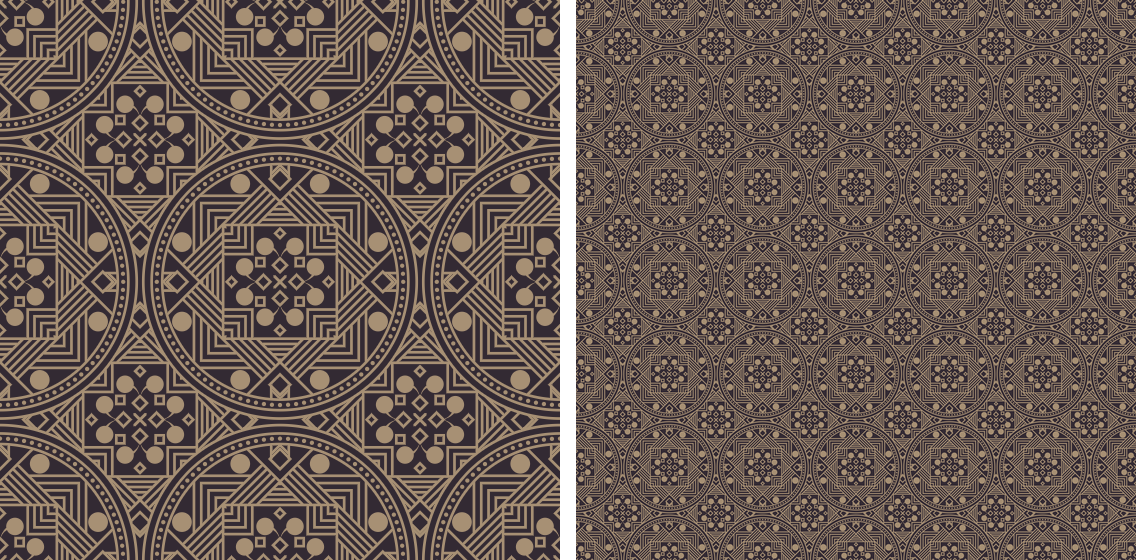
Left, the tile; right, the same tile 3 across and 3 down.
Give the GLSL for this pattern, as a WebGL 2 fragment shader.

```glsl
#version 300 es
precision highp float;
// Deco lattice: ringed medallions in a 2 by 2 grid, with the same ornament
// showing between them. Each ornament is folded into one eighth and built from
// signed distances (negative = ink), in units of 1/384 of a repeat.

#define REPEATS 2.0
#define CELL 384.0
#define LINE 3.7
#define SQUARE 78.0
#define APEX 110.0
#define BAND_END 157.0
#define RIM 187.5
#define INNER_RIM 161.5
#define BEAD_RADIUS 169.0
#define BEADS 96.0
#define GROUND vec3(0.20, 0.163, 0.20)
#define INK vec3(0.655, 0.565, 0.455)

uniform vec2 u_resolution;
out vec4 fragColor;

const float TAU = 6.2831853;
const float HALF_ROOT = 0.70711;

float stroke(float d) { return abs(d) - 0.5 * LINE; }

// Parallel lines at start, start + pitch, ...
float lines(float x, float start, float pitch) {
    float t = fract((x - start) / pitch + 0.5) - 0.5;
    return abs(t) * pitch - 0.5 * LINE;
}

float disk(vec2 p, vec2 center, float radius) { return length(p - center) - radius; }

float diamond(vec2 p, float height, float size) {
    return (abs(p.x) + abs(p.y - height) - size) * HALF_ROOT;
}

// Centered square panel: cross, diamonds, curled horns and corner angles
float panel(vec2 q) {
    float d = max(abs(q.y - q.x) * HALF_ROOT - 2.0, q.y - 9.0);
    d = min(d, stroke(diamond(q, 22.7, 9.5)));
    d = min(d, stroke(diamond(q, 66.5, 6.5)));
    vec2 box = abs(q - 27.0);
    d = min(d, stroke(max(box.x, box.y) - 5.5));

    // Horn: a ball with a crescent tail running to the axis
    float tail = max(disk(q, vec2(27.0), 27.0), -disk(q, vec2(19.0, 27.0), 19.0));
    tail = max(tail, max(q.x - 20.5, 30.0 - q.y));
    d = min(d, min(tail, disk(q, vec2(20.5, 48.5), 12.0)));

    float angles = max(lines(q.x, 38.0, 9.3), 36.0 - q.x);
    return min(d, angles);
}

// Arrow-shaped pendant inside the outer V
float pendant(vec2 q) {
    float d = stroke(diamond(q, 141.0, 14.0));
    float posts = max(stroke(q.x - 12.0), 141.0 - q.y);
    float notch = max(stroke((q.y + q.x - 160.0) * HALF_ROOT), q.x - 12.0);
    return min(d, min(posts, notch));
}

// Full ornament: panel, triangles, diagonal bands, stepped corners
float ornament(vec2 p) {
    vec2 q = abs(p);
    q = vec2(min(q.x, q.y), max(q.x, q.y));
    float sum = q.x + q.y;
    float diff = q.y - q.x;
    float d;
    if (q.y < SQUARE) {
        d = panel(q);
    } else if (sum < APEX) {
        d = lines(q.y, SQUARE, 7.2);
    } else if (diff > APEX) {
        d = pendant(q);
    } else if (sum < BAND_END) {
        float pitch = (BAND_END - APEX) / 4.0;
        d = lines(sum * HALF_ROOT, APEX * HALF_ROOT, pitch * HALF_ROOT);
    } else {
        d = max(lines(q.y, SQUARE, 10.0), q.y - 121.0);
        d = min(d, disk(q, vec2(54.5, 134.5), 13.5));
    }

    // Borders shared by neighbouring areas
    d = min(d, stroke(q.y - SQUARE));
    d = min(d, max(stroke((sum - APEX) * HALF_ROOT), SQUARE - q.y));
    d = min(d, max(stroke((sum - BAND_END) * HALF_ROOT), diff - APEX));
    return min(d, max(stroke((diff - APEX) * HALF_ROOT), APEX - sum));
}

// Concentric rims with a row of beads
float rings(vec2 p) {
    float r = length(p);
    float d = min(stroke(r - RIM), stroke(r - 176.0));
    d = min(d, stroke(r - INNER_RIM));
    float t = fract(atan(p.y, p.x) / TAU * BEADS + 0.5) - 0.5;
    vec2 bead = vec2(t * TAU * BEAD_RADIUS / BEADS, r - BEAD_RADIUS);
    return min(d, length(bead) - 2.9);
}

// Wrap a point into the repeat around a center
vec2 wrap(vec2 p, vec2 center) {
    return mod(p - center + 0.5 * CELL, CELL) - 0.5 * CELL;
}

void main() {
    vec2 p = gl_FragCoord.xy / u_resolution * REPEATS * CELL;
    float pixel = REPEATS * CELL / min(u_resolution.x, u_resolution.y);

    vec2 medallion = wrap(p, vec2(0.0, -2.5));
    vec2 filler = wrap(p, vec2(192.0, 192.5));
    float r = length(medallion);

    float d = rings(medallion);
    if (r < INNER_RIM) d = min(d, ornament(medallion));
    if (r > RIM) d = min(d, ornament(filler));

    float coverage = clamp(0.5 - d / pixel, 0.0, 1.0);
    fragColor = vec4(mix(GROUND, INK, coverage), 1.0);
}
```
